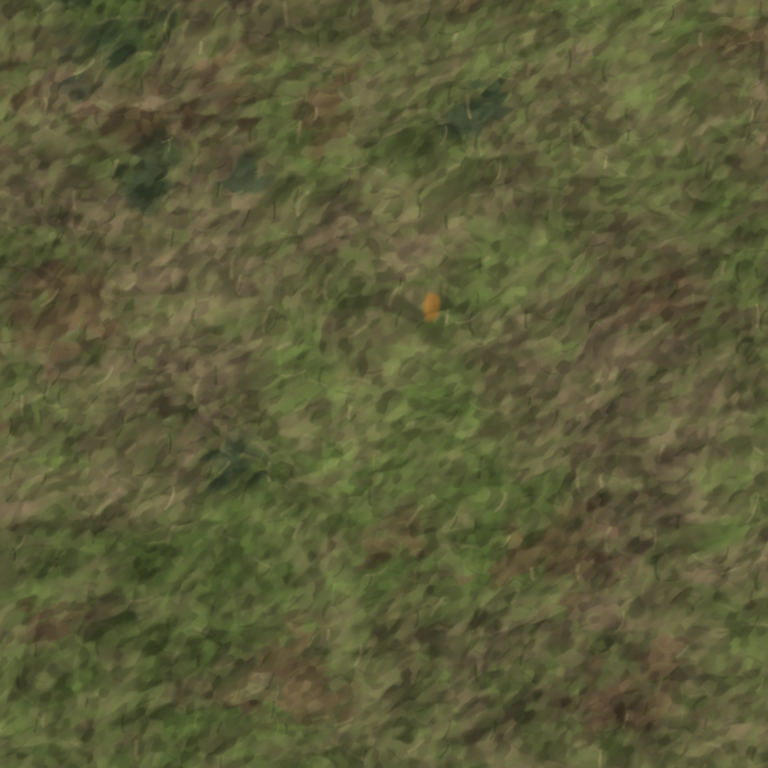
This texture is drawn by a Shadertoy shader. Its source:

```glsl
// Draws soft, worn lawn turf with dry patches, dark weeds and loose straw.

const vec3 GREEN = vec3(0.330, 0.372, 0.202);
const vec3 DRY = vec3(0.392, 0.360, 0.254);
const vec3 EARTH = vec3(0.350, 0.265, 0.195);
const vec3 WEED = vec3(0.190, 0.235, 0.170);
const vec3 STRAW = vec3(0.540, 0.500, 0.350);
const vec3 FRESH = vec3(0.370, 0.450, 0.220);
const vec3 SHADE = vec3(0.220, 0.235, 0.135);
const vec3 LEAF = vec3(0.620, 0.440, 0.200);

vec3 hash3(vec2 p) {
    vec3 q = fract(p.xyx * vec3(0.1031, 0.1030, 0.0973));
    q += dot(q, q.yxz + 33.33);
    return fract((q.xxy + q.yzz) * q.zyx);
}

vec2 rotate(vec2 p, float angle) {
    float c = cos(angle), s = sin(angle);
    return vec2(c * p.x + s * p.y, c * p.y - s * p.x);
}

// Cellular noise with blended cells: three channels centred on zero.
vec3 softCells(vec2 p, float seed) {
    vec2 base = floor(p);
    vec3 sum = vec3(0.0);
    float total = 0.0;
    for (int y = -1; y <= 1; y++)
    for (int x = -1; x <= 1; x++) {
        vec2 cell = base + vec2(x, y);
        vec2 r = p - cell - hash3(cell + seed).xy;
        float weight = exp(-7.0 * dot(r, r));
        sum += weight * hash3(cell + seed + 57.0);
        total += weight;
    }
    return sum / total - 0.5;
}

// Scattered round clumps whose edges are broken up by the given roughness.
float clumps(vec2 p, float density, float radius, float roughness, float seed) {
    vec2 base = floor(p);
    float mask = 0.0;
    for (int y = -1; y <= 1; y++)
    for (int x = -1; x <= 1; x++) {
        vec2 cell = base + vec2(x, y);
        vec3 h = hash3(cell + seed);
        vec2 r = rotate(p - cell - h.xy, 0.5) * vec2(0.85, 1.25);
        float size = radius * (0.7 + 0.6 * fract(h.z * 19.0));
        float body = 1.0 - length(r) / size + roughness;
        mask = max(mask, step(h.z, density) * smoothstep(0.0, 0.8, body));
    }
    return mask;
}

// Short curved blades, mostly leaning up to the right.
vec3 addBlades(vec3 ground, vec2 p, vec3 blade, float density, float opacity, float seed) {
    vec2 base = floor(p);
    for (int y = -1; y <= 1; y++)
    for (int x = -1; x <= 1; x++) {
        vec2 cell = base + vec2(x, y);
        vec3 h = hash3(cell + seed);
        vec3 k = hash3(cell + seed + 91.0);
        vec2 r = rotate(p - cell - 0.2 - 0.6 * h.xy, 0.5 + 2.4 * (k.x - 0.5));
        r.y += (k.y - 0.5) * 1.6 * r.x * r.x;
        float halfLength = mix(0.14, 0.40, k.z);
        float d = length(vec2(max(abs(r.x) - halfLength, 0.0), r.y));
        float width = mix(0.08, 0.13, k.y);
        float mask = step(h.z, density) * smoothstep(width, 0.0, d);
        ground = mix(ground, blade, mask * opacity * mix(0.4, 1.0, k.x));
    }
    return ground;
}

void mainImage(out vec4 fragColor, in vec2 fragCoord) {
    vec2 uv = fragCoord / iResolution.y;

    // Noise from wide patches down to single tufts
    vec3 broad = softCells(uv * 3.2, 11.0);
    vec3 patches = softCells(uv * 8.0, 23.0);
    vec2 warped = rotate(uv + 0.02 * patches.xy, 0.45);
    vec3 tufts = softCells(warped * vec2(17.0, 27.0), 37.0);
    vec3 grain = softCells(warped * vec2(38.0, 66.0) + 0.6 * tufts.xy, 41.0);
    vec3 fine = softCells(rotate(warped, 0.35) * vec2(74.0, 112.0), 53.0);

    // Green to dry turf
    float dryness = 0.48 + 0.8 * broad.x + 0.6 * patches.x + 0.6 * tufts.x
                  + 0.5 * grain.x + 0.3 * fine.x;
    vec3 color = mix(GREEN, DRY, clamp(dryness, -0.2, 1.2));

    // Bare earth and dark weeds
    float roughness = 0.7 * tufts.z + 1.1 * grain.z;
    float earth = clumps(uv * 5.0 + 3.0, 0.30, 0.36, roughness, 67.0);
    float weed = clumps(uv * 4.4 + 8.0, 0.34, 0.27, roughness, 71.0);
    color = mix(color, EARTH, 0.55 * earth);
    color = mix(color, WEED, 0.70 * weed);

    // Blades and the gaps between them
    color = addBlades(color, uv * 30.0, SHADE, 0.50, 0.45, 79.0);
    color = addBlades(color, uv * 34.0, FRESH, 0.50, 0.40, 83.0);
    color = addBlades(color, uv * 25.0, STRAW, 0.32, 0.50, 89.0);

    // Uneven light
    float tone = 0.12 * broad.y + 0.16 * patches.y + 0.22 * tufts.y
               + 0.36 * grain.y + 0.30 * fine.y;
    color *= 1.0 + tone;

    // One fallen leaf
    vec2 leafOffset = (uv - vec2(0.56, 0.605)) / vec2(0.013, 0.021);
    float leaf = smoothstep(1.15, 0.55, length(leafOffset) + 0.5 * grain.x);
    color = mix(color, LEAF * (1.0 + 0.5 * tone), 0.8 * leaf);

    fragColor = vec4(color, 1.0);
}
```
